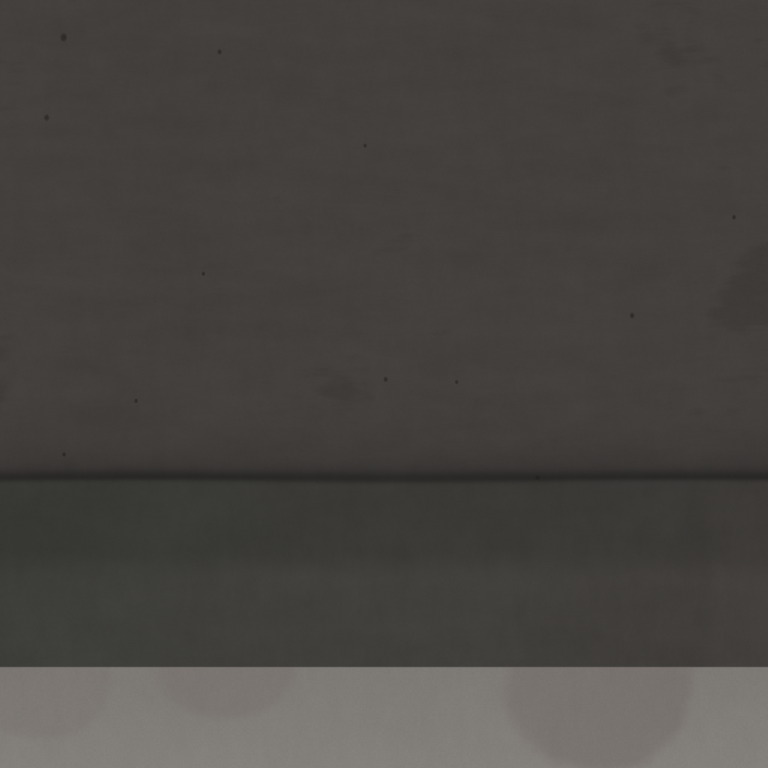
This texture is drawn by a Shadertoy shader. Its source:

```glsl
// A dark, worn plaster wall above a shadowed groove, a dim lower band and a
// pale ledge at the bottom. Smooth height gradients set the tones; layered
// sines add mottling and streaks, and a hashed cell grid scatters the pits.

#define LEDGE_TOP 0.1315
#define BAND_STEP 0.262
#define GROOVE_Y 0.377
#define WALL_COLOR vec3(0.262, 0.250, 0.241)
#define BAND_COLOR vec3(0.226, 0.221, 0.211)
#define BAND_LOW_COLOR vec3(0.250, 0.243, 0.233)
#define LEDGE_COLOR vec3(0.505, 0.489, 0.474)
#define STAIN_COLOR vec3(0.468, 0.445, 0.430)
#define MOTTLE 0.055
#define GRAIN 0.022
#define PIT_CELLS 9.0

float hash(vec2 p) {
    vec3 q = fract(vec3(p.xyx) * 0.1031);
    q += dot(q, q.yzx + 33.33);
    return fract((q.x + q.y) * q.z);
}

// Warped sine octaves, roughly -1 to 1
float layeredSines(vec2 p) {
    float sum = 0.0, amp = 0.5;
    for (int i = 0; i < 6; i++) {
        p = mat2(0.8, 0.6, -0.6, 0.8) * p * 1.75 + 1.7;
        sum += amp * sin(p.x + 1.6 * sin(p.y * 0.8)) * cos(p.y + 1.4 * sin(p.x * 0.7));
        amp *= 0.72;
    }
    return sum;
}

// Sparse dark pits, one candidate per cell
float pits(vec2 uv) {
    vec2 cell = floor(uv * PIT_CELLS);
    vec2 center = 0.2 + 0.6 * vec2(hash(cell + 3.1), hash(cell + 17.7));
    vec2 d = (fract(uv * PIT_CELLS) - center) / PIT_CELLS;
    float radius = mix(0.003, 0.006, hash(cell + 41.3));
    float present = step(0.8, hash(cell + 8.9));
    return present * (1.0 - smoothstep(radius * 0.3, radius, length(d * vec2(1.0, 0.8))));
}

// Soft-edged round stain
float stain(vec2 uv, vec2 center, vec2 radii) {
    float wobble = 0.07 * layeredSines(uv * 7.0);
    return 1.0 - smoothstep(0.86, 1.06, length((uv - center) / radii) + wobble);
}

void mainImage(out vec4 fragColor, in vec2 fragCoord) {
    vec2 uv = fragCoord / iResolution.xy;
    float pixel = 1.0 / iResolution.y;
    float broad = layeredSines(uv * vec2(3.0, 4.0));
    float streaks = layeredSines(uv * vec2(8.0, 32.0) + 5.0);
    float weave = layeredSines(uv * vec2(48.0, 20.0) + 9.0);
    float grain = hash(floor(uv * 512.0)) - 0.5;

    // Upper wall, shaded as it curves into the groove
    float above = max(uv.y - GROOVE_Y, 0.0);
    vec3 wall = WALL_COLOR * (1.0 - 0.19 * exp(-above / 0.035));
    wall *= 1.0 + MOTTLE * (0.4 * broad + 0.5 * streaks + 0.25 * weave);
    wall *= 1.0 - 0.10 * smoothstep(0.35, 1.0, broad + 0.5 * streaks);
    wall *= 1.0 - 0.28 * pits(uv);

    // Lower band, cooler on the left and lighter below its faint step
    float low = 1.0 - smoothstep(BAND_STEP - 0.02, BAND_STEP + 0.025, uv.y);
    vec3 band = mix(BAND_COLOR, BAND_LOW_COLOR, low);
    band *= mix(vec3(0.98, 1.01, 0.99), vec3(1.02, 1.0, 1.0), uv.x);
    band *= 1.0 + MOTTLE * (0.8 * broad + 0.3 * streaks + 0.35 * weave);
    band *= 1.0 + 0.04 * smoothstep(0.91, 0.94, uv.x);

    // Pale ledge with brownish stains
    vec3 ledge = LEDGE_COLOR * (1.015 - 0.045 * uv.y / LEDGE_TOP);
    float stains = stain(uv, vec2(0.78, 0.115), vec2(0.13, 0.125));
    stains = max(stains, 0.6 * stain(uv, vec2(0.29, 0.145), vec2(0.10, 0.085)));
    stains = max(stains, 0.45 * stain(uv, vec2(0.05, 0.12), vec2(0.10, 0.085)));
    ledge = mix(ledge, STAIN_COLOR, 0.85 * stains);
    ledge *= 1.0 + 0.012 * broad + 0.01 * weave;

    // Join the parts, then darken the groove line
    float wallMask = smoothstep(GROOVE_Y - 0.004, GROOVE_Y + 0.004, uv.y);
    vec3 color = mix(band, wall, wallMask);
    float offset = uv.y - GROOVE_Y - 0.0015 * sin(uv.x * 9.0);
    float width = offset > 0.0 ? 0.010 : 0.005;
    color *= 1.0 - 0.24 * exp(-offset * offset / (width * width));
    float ledgeMask = 1.0 - smoothstep(LEDGE_TOP - pixel, LEDGE_TOP + pixel, uv.y);
    color = mix(color, ledge, ledgeMask);

    color *= 1.0 + GRAIN * grain;
    fragColor = vec4(color, 1.0);
}
```
